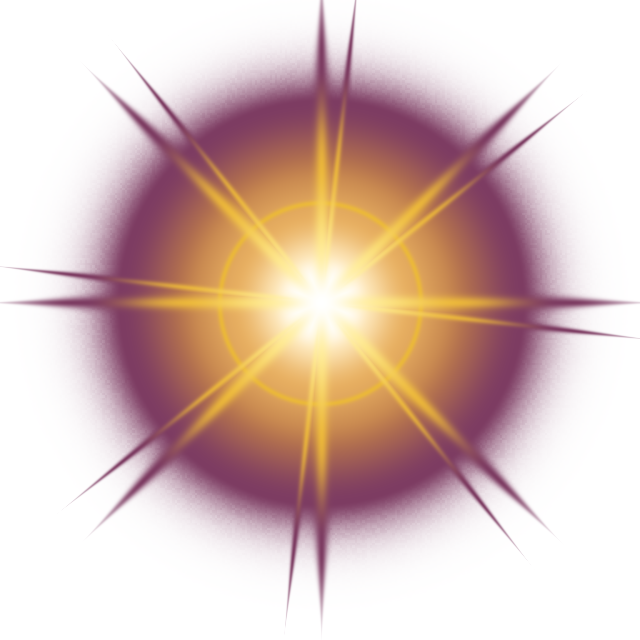
Reproduce this background procedurally as a WebGL 1 fragment shader.

```glsl
precision highp float;

uniform vec2 u_resolution;

const vec2 CENTER = vec2(0.5026, 0.527);
const vec2 RING_CENTER = vec2(0.5007, 0.5255);
const float RING_RADIUS = 0.157;
const float RING_WIDTH = 0.0045;
const float RING_STRENGTH = 0.6;

const float RAY_COUNT = 8.0;
const float SIDE_RAY_TWIST = 0.112;
const float RAY_LENGTH = 0.54;
const float MAIN_FIN_WIDTH = 0.045;
const float SIDE_FIN_WIDTH = 0.022;
const float MAIN_STREAK_WIDTH = 0.012;
const float SIDE_STREAK_WIDTH = 0.0055;

const float DISC_RADIUS = 0.315;
const float FRINGE_WIDTH = 0.05;
const float GRAIN_CELLS = 256.0;
const float GRAIN_AMOUNT = 0.06;

const vec3 WHITE = vec3(1.0);
const vec3 CREAM = vec3(1.0, 0.91, 0.72);
const vec3 AMBER = vec3(0.91, 0.69, 0.38);
const vec3 COPPER = vec3(0.74, 0.48, 0.29);
const vec3 PLUM = vec3(0.49, 0.235, 0.385);
const vec3 LEMON = vec3(1.0, 0.92, 0.55);
const vec3 GOLD = vec3(0.94, 0.74, 0.22);
const vec3 RING_COLOR = vec3(0.95, 0.77, 0.14);

float hash(vec2 cell) {
  return fract(sin(dot(cell, vec2(127.1, 311.7))) * 43758.5453);
}

float bell(float x, float width) {
  float t = x / max(width, 0.0001);
  return exp(-t * t);
}

// Distance to the nearest of the evenly spaced rays
float rayDistance(vec2 p, float twist) {
  float sector = 6.283185 / RAY_COUNT;
  float angle = atan(p.y, p.x) + twist;
  angle = mod(angle + 0.5 * sector, sector) - 0.5 * sector;
  return length(p) * abs(sin(angle));
}

// Dark blade, tapering to a point beyond the disc
float fin(float dist, float r, float width) {
  float taper = pow(max(1.0 - r / RAY_LENGTH, 0.0), 1.3);
  float fade = 1.0 - smoothstep(0.39, RAY_LENGTH, r);
  return bell(dist, width * taper) * fade;
}

// Bright line inside the disc
float streak(float dist, float r, float width) {
  float fade = 1.0 - smoothstep(0.2, 0.37, r);
  return bell(dist, width * (1.0 - 0.8 * r)) * fade;
}

vec3 discColor(float r) {
  vec3 color = mix(WHITE, CREAM, smoothstep(0.03, 0.08, r));
  color = mix(color, AMBER, smoothstep(0.055, 0.14, r));
  color = mix(color, COPPER, smoothstep(0.12, 0.24, r));
  return mix(color, PLUM, smoothstep(0.19, 0.315, r));
}

void main() {
  float side = min(u_resolution.x, u_resolution.y);
  vec2 uv = (gl_FragCoord.xy - 0.5 * u_resolution) / side + 0.5;
  vec2 p = uv - CENTER;
  float r = length(p);
  float mainDist = rayDistance(p, 0.0);
  float sideDist = rayDistance(p, SIDE_RAY_TWIST);

  // Disc with a soft, slightly grainy fringe
  float fringe = exp(-pow(max(r - DISC_RADIUS, 0.0) / FRINGE_WIDTH, 1.5));
  float grain = hash(floor(uv * GRAIN_CELLS)) - 0.5;
  fringe += grain * GRAIN_AMOUNT * 4.0 * fringe * (1.0 - fringe);

  // Blades join the disc coverage
  float fins = max(fin(mainDist, r, MAIN_FIN_WIDTH),
                   fin(sideDist, r, SIDE_FIN_WIDTH));
  float coverage = 1.0 - (1.0 - fringe) * (1.0 - fins);
  vec3 color = mix(WHITE, discColor(r), coverage);

  // Thin ring
  float ring = bell(distance(uv, RING_CENTER) - RING_RADIUS, RING_WIDTH);
  color = mix(color, RING_COLOR, ring * RING_STRENGTH);

  // Streaks, pale near the core and golden further out
  float streaks = max(streak(mainDist, r, MAIN_STREAK_WIDTH),
                      0.9 * streak(sideDist, r, SIDE_STREAK_WIDTH));
  vec3 streakColor = mix(LEMON, GOLD, smoothstep(0.07, 0.22, r));
  color = mix(color, streakColor, 0.9 * streaks);

  // Hot core
  color = mix(color, WHITE, bell(r, 0.055));

  gl_FragColor = vec4(color, 1.0);
}
```
